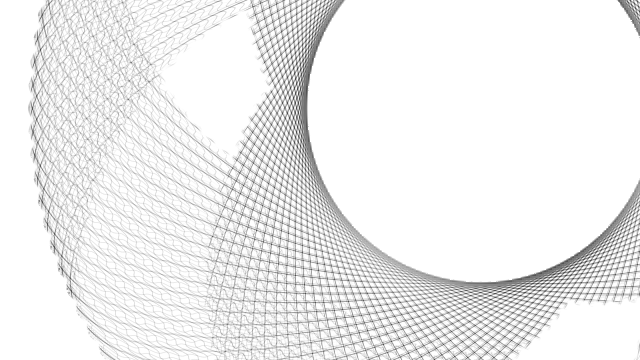
Reproduce this background procedurally as a Shadertoy shader.

```glsl
// A spirograph on white: two mirrored families of rotated ellipses, all tangent to
// an empty inner disc and a scalloped outer rim. Polar phases give the thin curves,
// wavy strands fill the gaps, and threefold masks cut kite-shaped openings.

const float TAU = 6.2831853;
const float INNER = 0.483;
const float OUTER = 1.256;
const float CURVES = 120.0;

// Hairline at every integer phase; becomes a light even tone where lines crowd
float inkLine(float phase) {
    float slope = length(vec2(dFdx(phase), dFdy(phase))) * iResolution.y;
    float hairline = 0.0021;
    float halfWidth = max(hairline, 1.0 / iResolution.y);
    float width = max(slope * halfWidth, 1e-5);
    float nearest = abs(fract(phase + 0.5) - 0.5);
    float crisp = 1.0 - smoothstep(0.0, width, nearest);
    float tone = min(width, 1.0) * mix(1.0, 0.65, smoothstep(0.35, 0.9, width));
    return mix(crisp, tone, smoothstep(0.32, 0.6, width)) * hairline / halfWidth;
}

// Polar angle, from the long axis, at which an ellipse has radius r
float ellipseAngle(float r) {
    float outerTerm = 1.0 / (OUTER * OUTER);
    float span = 1.0 / (INNER * INNER) - outerTerm;
    return asin(sqrt(clamp((1.0 / max(r * r, 0.01) - outerTerm) / span, 0.0, 1.0)));
}

// Long paired arcs, strands rippling across them and strands along them
float familyInk(float phase, float r) {
    float pairing = 0.4 * (1.0 - smoothstep(0.7, 0.95, r));
    float arcs = inkLine(phase) + pairing * inkLine(phase + 0.2);
    float across = inkLine(52.0 * r + 0.35 * sin(TAU * phase) + phase);
    float along = inkLine(3.0 * phase + 0.25 * sin(TAU * 22.0 * r));
    float arcWeight = mix(0.45, 0.15, smoothstep(0.6, 1.05, r))
                    + 0.25 * smoothstep(1.19, 1.25, r);
    return arcs * arcWeight
         + across * 0.16 * smoothstep(0.56, 0.75, r)
         + along * 0.11 * smoothstep(0.7, 0.95, r);
}

float above(float edge, float x, float softness) {
    return smoothstep(-softness, softness, x - edge);
}

void mainImage(out vec4 fragColor, in vec2 fragCoord) {
    vec2 p = fragCoord / iResolution.y - vec2(1.336, 0.699);
    float r = length(p);
    float theta = atan(-p.y, -p.x);   // zero points left, the seam lies off canvas

    // Two families of opposite handedness
    float sweep = ellipseAngle(r);
    float forward = familyInk((theta - sweep) * CURVES / TAU, r);
    float backward = familyInk((theta + sweep) * CURVES / TAU, r);

    // Fold into three mirrored sectors around the openings
    float sector = mod(theta + 0.1 + TAU / 6.0, TAU / 3.0) - TAU / 6.0;
    float a = abs(sector);
    float nearInk = sector > 0.0 ? forward : backward;
    float farInk = sector > 0.0 ? backward : forward;

    // Rippled borders of each family
    float ripple = r + 0.007 * sin(CURVES * theta);
    float kiteInner = 1.0 - above(0.585 + 0.37 * a, ripple, 0.01);
    float kiteOuter = above(0.9 - 0.645 * a, ripple, 0.01);
    float crossing = max(0.585 + 0.37 * a, 0.523 + 0.57 * a);
    float farInner = 1.0 - above(crossing, ripple, 0.01);
    float farOuter = above(0.9 + 0.63 * a, ripple, 0.015);
    float ink = nearInk * max(kiteInner, kiteOuter) + farInk * max(farInner, farOuter);

    // Inner rim darkens beside the openings; nothing lies beyond either rim
    float rimTone = 0.85 + 0.25 * cos(3.0 * (theta + 0.1));
    ink *= mix(1.0, rimTone, 1.0 - smoothstep(0.5, 0.62, r));
    float scallop = OUTER - 0.012 * (1.0 - abs(cos(0.5 * CURVES * theta)));
    ink *= above(INNER, r, 0.004) * (1.0 - above(scallop, r, 0.004));

    fragColor = vec4(vec3(1.0 - min(ink, 0.7)), 1.0);
}
```
